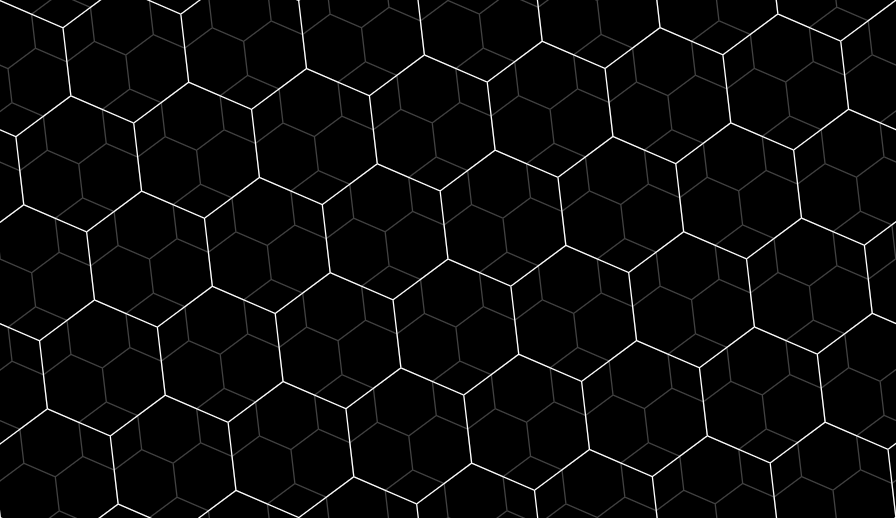
Write a Shadertoy shader that draws this pattern.

```glsl
// Two nested honeycomb outlines, a dim one at half the scale of a white one, tilted on black.

#define PERIOD 0.229       // width of a large cell, in canvas heights
#define TILT 0.1153        // counterclockwise rotation, in radians
#define LINE_WIDTH 0.0025  // in canvas heights
#define BRIGHT vec3(1.0)
#define DIM vec3(0.26)

const vec2 CELL = vec2(1.0, 1.7320508);

// Distance to the nearest edge of a unit-wide pointy-top honeycomb
// that has a vertex at the origin.
float honeycombEdge(vec2 p) {
    p.y += CELL.y / 3.0;
    vec2 a = mod(p + 0.5 * CELL, CELL) - 0.5 * CELL;
    vec2 b = mod(p, CELL) - 0.5 * CELL;
    vec2 q = abs(dot(a, a) < dot(b, b) ? a : b);
    return 0.5 - max(q.x, dot(q, 0.5 * CELL));
}

// Share of a pixel-wide box covered by a line at distance d
float lineCoverage(float d, float pixel) {
    float halfLine = 0.5 * LINE_WIDTH;
    float overlap = min(d + 0.5 * pixel, halfLine) - max(d - 0.5 * pixel, -halfLine);
    return clamp(overlap / pixel, 0.0, 1.0);
}

// Line mask of a honeycomb whose cells have the given width
float honeycomb(vec2 p, float width, float pixel) {
    return lineCoverage(honeycombEdge(p / width) * width, pixel);
}

void mainImage(out vec4 fragColor, in vec2 fragCoord) {
    float pixel = 1.0 / iResolution.y;
    vec2 p = (fragCoord - 0.5 * iResolution.xy) * pixel;

    // Tilt about the canvas centre
    float c = cos(TILT), s = sin(TILT);
    p = vec2(c * p.x + s * p.y, c * p.y - s * p.x);

    // Fine grid below, coarse grid on top
    vec3 color = DIM * honeycomb(p, 0.5 * PERIOD, pixel);
    color = mix(color, BRIGHT, honeycomb(p, PERIOD, pixel));

    fragColor = vec4(color, 1.0);
}
```
